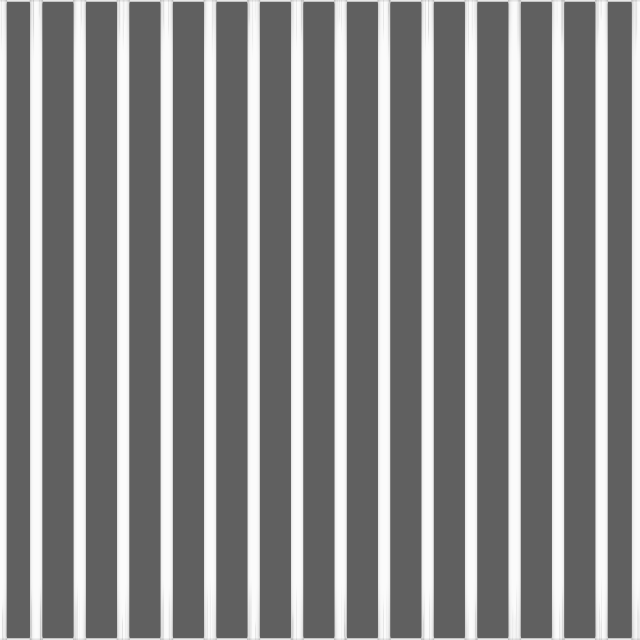
A Shadertoy shader for this pattern:

```glsl
// Fourteen rounded white bars on flat dark grey, closed by a half bar on each side
// and a thin rail at top and bottom. Each bar is a distance from its nearest centre,
// shaded across its width, with faint hashed hairlines worn into both ends.

float hash(vec2 p) {
    return fract(sin(dot(p, vec2(127.1, 311.7))) * 43758.5453);
}

// Thin vertical scratches, each with its own place, length and strength
float hairlines(float across, float fromEnd, vec2 seed) {
    float wear = 0.0;
    for (int i = 0; i < 3; i++) {
        vec2 key = seed + vec2(float(i) * 7.3, float(i) * 3.1);
        float place = mix(-0.8, 0.8, hash(key));
        float reach = mix(0.03, 0.11, hash(key + 1.7));
        float line = 1.0 - smoothstep(0.03, 0.14, abs(across - place));
        float fade = 1.0 - smoothstep(reach * 0.5, reach, fromEnd);
        wear += line * fade * mix(0.02, 0.08, hash(key + 4.9));
    }
    return wear;
}

void mainImage(out vec4 fragColor, in vec2 fragCoord) {
    vec2 uv = fragCoord / iResolution.xy;
    float soft = max(0.0009, 0.6 / min(iResolution.x, iResolution.y));
    float fromEnd = min(uv.y, 1.0 - uv.y);

    // Nearest of the fourteen evenly spaced bars
    float index = clamp(round((uv.x - 0.0566) / 0.06795), 0.0, 13.0);
    float offset = uv.x - 0.0566 - index * 0.06795;
    float halfWidth = 0.0096;

    // Half bars cut off by the left and right borders
    if (uv.x < 0.03) {
        index = -1.0;
        offset = uv.x;
        halfWidth = 0.0104;
    } else if (uv.x > 0.97) {
        index = 14.0;
        offset = uv.x - 1.0;
        halfWidth = 0.0128;
    }

    // Slight collar where a bar meets its rail
    halfWidth += 0.0006 * (1.0 - smoothstep(0.002, 0.007, fromEnd));
    float across = offset / halfWidth;
    float barMask = 1.0 - smoothstep(-soft, soft, abs(offset) - halfWidth);

    // Rounded shading, greyer at the flanks towards the ends
    float endShade = 1.0 - smoothstep(0.0, 0.1, fromEnd);
    float a = min(abs(across), 1.0);
    float bar = 0.985 - 0.1 * pow(a, 4.0) - 0.09 * endShade * a * a;
    bar -= hairlines(across, fromEnd, vec2(index, step(0.5, uv.y)));
    bar -= 0.08 * (1.0 - smoothstep(0.001, 0.004, fromEnd));

    // Rail with a darker inner lip
    float railMask = 1.0 - smoothstep(-soft, soft, fromEnd - 0.0031);
    float rail = mix(0.91, 0.72, smoothstep(0.0012, 0.003, fromEnd));

    float shade = mix(0.376, rail, railMask);
    shade = mix(shade, bar, barMask);
    fragColor = vec4(vec3(shade), 1.0);
}
```
